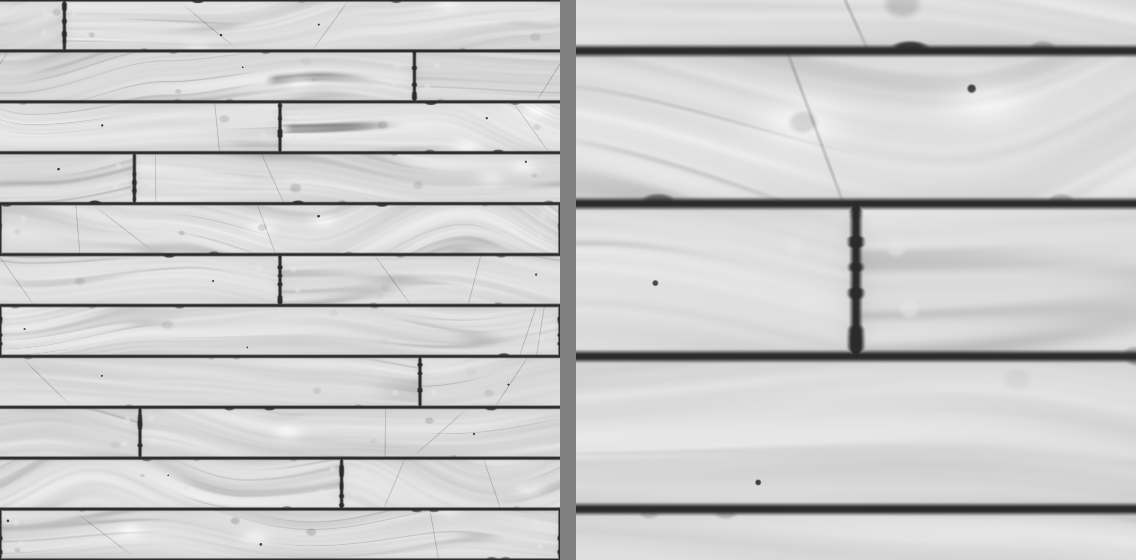
Left, the full canvas; right, a detail of the centre.
Write a Shadertoy shader that draws this texture.

```glsl
// Pale grey floorboards: eleven rows, each one board long, with staggered end joints.
// Every board bends a stretched noise field into its own grain, then gains pale plugs,
// stains, specks and scratches from hashed positions; dark soft seams close it off.

const float ROWS = 11.0;
const float JOINTS[11] = float[11](0.115, 0.740, 0.5, 0.24, 0.0, 0.5, 0.0, 0.75, 0.25, 0.61, 0.0);
const float WOOD_TONE = 0.868;
const float SEAM_TONE = 0.17;
const float SEAM_CORE = 0.0007;      // half width of the darkest part
const float SEAM_FADE = 0.0048;      // half width where the seam has faded
const float BROAD_GRAIN = 0.13;
const float FINE_GRAIN = 0.05;
const float THREAD_DEPTH = 0.10;
const vec2 STREAK_ROWS = vec2(1.0, 2.0);
const float STREAK_DEPTH = 0.36;
const float PLUG_RADIUS = 0.0072;
const int MARKS = 3;                 // scattered marks of each kind per board
const int STAINS = 5;                // stains along the seams of each board

float hash(vec2 p) {
    vec3 q = fract(vec3(p.xyx + 17.0) * 0.1031);
    q += dot(q, q.yzx + 33.33);
    return fract((q.x + q.y) * q.z);
}

float noise(vec2 p) {
    vec2 i = floor(p), f = fract(p);
    f = f * f * (3.0 - 2.0 * f);
    return mix(mix(hash(i), hash(i + vec2(1, 0)), f.x),
               mix(hash(i + vec2(0, 1)), hash(i + vec2(1, 1)), f.x), f.y);
}

// Soft ellipse: 1 inside, 0 outside.
float blob(vec2 p, vec2 center, vec2 radius) {
    return 1.0 - smoothstep(0.45, 1.0, length((p - center) / radius));
}

// Thin line through a point, fading out towards both ends.
float scratch(vec2 p, vec2 center, float angle, float reach) {
    vec2 dir = vec2(cos(angle), sin(angle)), q = p - center;
    float across = abs(q.x * dir.y - q.y * dir.x);
    return (1.0 - smoothstep(0.0003, 0.0017, across))
         * (1.0 - smoothstep(0.4, 1.0, abs(dot(q, dir)) / reach));
}

// Bent height across the board; its level lines are the grain.
float grainHeight(vec2 b, float row) {
    float bend = mix(0.8, 2.4, hash(vec2(row, 91.0)));
    return b.y + bend * noise(vec2(b.x * 3.6 + row * 37.0, b.y * 0.35 + row * 5.0));
}

float woodTone(vec2 b, float row) {
    float h = grainHeight(b, row), shift = row * 23.0;
    float broad = 0.65 * noise(vec2(b.x * 2.5 + shift, h * 3.5))
                + 0.35 * noise(vec2(b.x * 4.0 - shift, h * 8.0));
    float fine = noise(vec2(b.x * 5.0 + shift, h * 17.0 + 40.0));
    float tone = WOOD_TONE + BROAD_GRAIN * (broad - 0.5) + FINE_GRAIN * (fine - 0.5);

    // Thin dark threads that come and go along the grain.
    float level = abs(noise(vec2(b.x * 1.8 + shift, h * 5.0 + 70.0)) - 0.5);
    float presence = smoothstep(0.35, 0.8, noise(vec2(b.x * 5.0 - shift, h * 2.0 + 9.0)));
    tone -= THREAD_DEPTH * presence * (1.0 - smoothstep(0.0, 0.12, level));

    // Tapering dark streak on a few boards.
    if (row >= STREAK_ROWS.x && row <= STREAK_ROWS.y) {
        float start = row == STREAK_ROWS.x ? 0.73 : 0.0;
        float t = (b.x - start) / 0.22;
        float offset = abs(h - grainHeight(vec2(start + 0.1, 0.5), row));
        float along = smoothstep(0.0, 0.12, t) * (1.0 - smoothstep(0.4, 1.0, t));
        tone -= STREAK_DEPTH * along * (1.0 - smoothstep(0.02, 0.14, offset)) * (0.5 + 0.5 * fine);
    }
    return tone;
}

float addMarks(float tone, vec2 p, float row) {
    float height = 1.0 / ROWS;
    for (int i = 0; i < MARKS; i++) {
        float k = float(i) * 10.0;
        vec2 a = vec2(hash(vec2(row, k + 1.0)), hash(vec2(row, k + 2.0)));
        vec2 c = vec2(hash(vec2(row, k + 3.0)), hash(vec2(row, k + 4.0)));
        float r = hash(vec2(row, k + 5.0)), s = hash(vec2(row, k + 6.0));
        vec2 spot = vec2(a.x, mix(0.15, 0.85, a.y) * height);
        vec2 other = vec2(c.x, mix(0.15, 0.85, c.y) * height);
        tone -= 0.13 * s * blob(p, spot, vec2(1.3, 1.0) * mix(0.004, 0.011, r));
        tone -= 0.6 * step(0.55, r) * blob(p, other, vec2(mix(0.0018, 0.0034, s)));
        vec2 glow = (p - spot.yx * vec2(ROWS, height)) / vec2(0.024, 0.014);
        tone += 0.075 * step(0.6, s) * exp(-dot(glow, glow));
        tone -= 0.13 * step(0.4, c.x) * scratch(p, vec2(c.y, 0.5 * height), mix(0.6, 2.5, a.x), 0.07);
    }
    // Pale round plugs, two at each end.
    for (int i = 0; i < 4; i++) {
        float end = float(i / 2), side = float(i % 2);
        float inset = mix(0.016, 0.045, hash(vec2(row, 60.0 + float(i))));
        float v = 0.26 + 0.42 * side + 0.1 * (hash(vec2(row, 70.0 + float(i))) - 0.5);
        float plug = blob(p, vec2(mix(inset, 1.0 - inset, end), v * height), vec2(PLUG_RADIUS));
        tone = mix(tone, 0.9, 0.55 * plug);
    }
    // Flat stains that cling to the long seams.
    for (int i = 0; i < STAINS; i++) {
        float k = 100.0 + float(i) * 4.0, s = hash(vec2(row, k + 1.0));
        vec2 spot = vec2(hash(vec2(row, k)), mix(0.025, 0.975, step(0.5, hash(vec2(row, k + 2.0)))) * height);
        tone *= 1.0 - mix(0.15, 0.75, s * s) * blob(p, spot, vec2(mix(0.007, 0.013, s), 0.0045));
    }
    return tone;
}

void mainImage(out vec4 fragColor, in vec2 fragCoord) {
    vec2 uv = fragCoord / iResolution.xy;
    float down = (1.0 - uv.y) * ROWS;
    float row = clamp(floor(down), 0.0, ROWS - 1.0);
    vec2 board = vec2(fract(uv.x - JOINTS[int(row)]), down - row);
    vec2 p = vec2(board.x, board.y / ROWS);
    float tone = addMarks(woodTone(board, row), p, row);

    // Seams: straight along the rows, slightly beaded at the end joints.
    float rowGap = min(p.y, 1.0 / ROWS - p.y);
    float endGap = min(p.x, 1.0 - p.x);
    endGap -= 0.0016 * smoothstep(0.5, 0.9, noise(vec2(row * 13.0, board.y * 12.0)));
    float gap = min(rowGap, endGap);
    tone *= 1.0 - 0.07 * exp(-max(gap, 0.0) / 0.007);
    tone = mix(SEAM_TONE, tone, smoothstep(SEAM_CORE, SEAM_FADE, gap));
    fragColor = vec4(vec3(clamp(tone, 0.0, 1.0)), 1.0);
}
```
